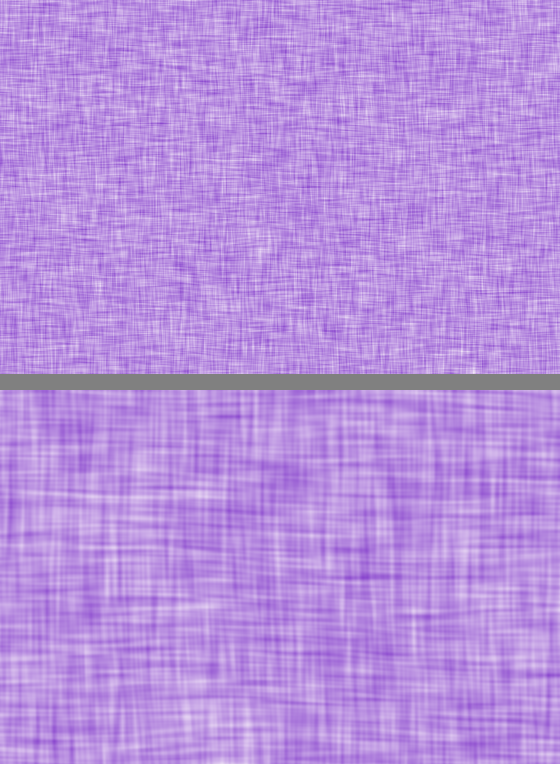
Top: the whole. Bottom: its middle third, enlarged.
Reproduce this texture procedurally as a Shadertoy shader.

```glsl
float hash(vec2 cell) {
    vec3 h = fract(cell.xyx * 0.1031);
    h += dot(h, h.yzx + 33.33);
    return fract((h.x + h.y) * h.z);
}

// Slope contribution of one lattice corner
float corner(vec2 cell, vec2 offset) {
    float angle = 6.2832 * hash(cell);
    return dot(vec2(cos(angle), sin(angle)), offset);
}

float gradientNoise(vec2 p) {
    vec2 cell = floor(p), f = fract(p);
    vec2 u = f * f * f * (f * (f * 6.0 - 15.0) + 10.0);
    vec2 e = vec2(1.0, 0.0);
    float low = mix(corner(cell, f), corner(cell + e.xy, f - e.xy), u.x);
    float high = mix(corner(cell + e.yx, f - e.yx), corner(cell + e.xx, f - e.xx), u.x);
    return mix(low, high, u.y);
}

// Long fibres running along x, from single threads to broad slubs
float threads(vec2 p) {
    float sum = 0.0, weight = 1.0;
    vec2 frequency = vec2(20.0, 268.0);
    for (int i = 0; i < 7; i++) {
        float layer = float(i);
        vec2 q = p;
        q.y += 0.03 * sin(layer * 2.4 + 0.6) * p.x;
        q.y += 0.009 * gradientNoise(p * 4.0 + layer * 7.3);
        // Fade threads too thin for the canvas
        float visible = 1.0 - smoothstep(0.8, 1.6, frequency.y / iResolution.y);
        sum += weight * visible * gradientNoise(q * frequency + layer * 31.7);
        frequency *= vec2(0.84, 0.74);
        weight *= 0.85;
    }
    return sum;
}

void mainImage(out vec4 fragColor, in vec2 fragCoord) {
    vec2 p = fragCoord / iResolution.y;

    // Weft and warp, with faint uneven dye
    float weave = 1.05 * threads(p + 3.0) + 0.95 * threads(p.yx + 11.0);
    float dye = 0.25 * gradientNoise(p * vec2(3.0, 9.0) + 5.0);
    float tone = 1.7 * (weave + dye);

    vec3 lilac = vec3(0.728, 0.567, 0.882);
    vec3 fade = vec3(0.65, 1.0, 0.26);
    fragColor = vec4(clamp(lilac + 0.072 * tone * fade, 0.0, 1.0), 1.0);
}
```
